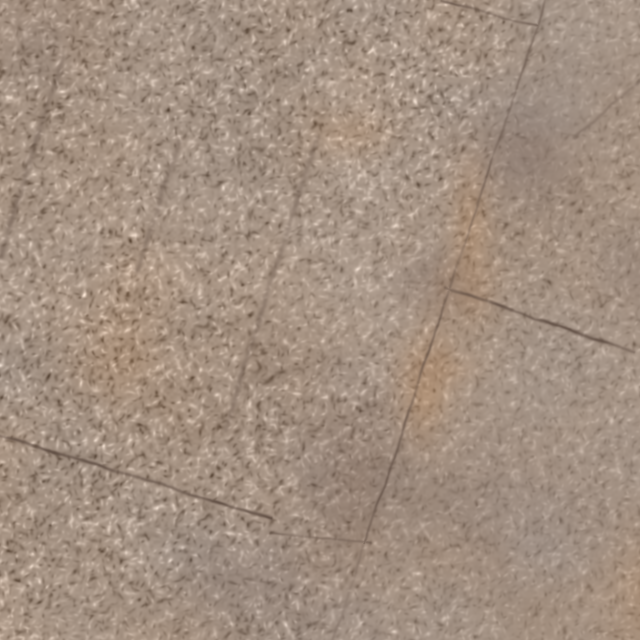
Write a three.js fragment shader that draws this texture.

```glsl
// Weathered stone paving: short light and dark flecks over a warm grey-brown
// base, softened by broad dirt and rust stains, and cut by slanted slab joints.
// Flecks are jittered oriented Gaussians; joints are wobbling line segments.
varying vec2 vUv;

const vec3 STONE = vec3(0.652, 0.580, 0.521);
const vec3 DIRT = vec3(-0.085, -0.080, -0.062);
const vec3 RUST = vec3(0.035, -0.010, -0.055);
const vec3 GROOVE = vec3(0.36, 0.29, 0.25);

float hash(vec2 p) {
  return fract(sin(dot(p, vec2(127.1, 311.7))) * 43758.5453);
}

float noise(vec2 p) {
  vec2 i = floor(p);
  vec2 f = fract(p);
  f = f * f * (3.0 - 2.0 * f);
  float low = mix(hash(i), hash(i + vec2(1.0, 0.0)), f.x);
  float high = mix(hash(i + vec2(0.0, 1.0)), hash(i + 1.0), f.x);
  return mix(low, high, f.y);
}

// Layered noise, centred on zero
float cloud(vec2 p) {
  float sum = 0.0;
  float gain = 0.5;
  for (int i = 0; i < 4; i++) {
    sum += gain * (noise(p) - 0.5);
    p = p * 2.03 + 17.3;
    gain *= 0.5;
  }
  return sum;
}

// Signed sum of short strokes, one per cell, each with its own direction
float flecks(vec2 p, float seed) {
  vec2 cell = floor(p);
  float sum = 0.0;
  for (int y = -1; y <= 1; y++) {
    for (int x = -1; x <= 1; x++) {
      vec2 id = cell + vec2(float(x), float(y));
      vec2 key = id + seed;
      vec2 d = p - id - vec2(hash(key), hash(key + 31.7));
      float angle = 0.9 + 2.6 * (hash(key + 57.1) - 0.5);
      vec2 along = vec2(cos(angle), sin(angle));
      vec2 q = vec2(dot(d, along), dot(d, vec2(-along.y, along.x)));
      q /= vec2(mix(0.32, 0.58, hash(key + 83.9)), 0.25);
      sum += (2.0 * hash(key + 11.3) - 1.0) * exp(-dot(q, q));
    }
  }
  return sum;
}

// Soft elliptical stain with a ragged outline
float stain(vec2 p, vec2 center, vec2 radius, float ragged) {
  vec2 q = (p - center) / radius;
  return exp(-dot(q, q) * (1.0 + 2.0 * ragged));
}

// Groove darkness along a segment, uneven in depth
float joint(vec2 p, vec2 a, vec2 b, float width, float depth) {
  vec2 ab = b - a;
  float t = clamp(dot(p - a, ab) / dot(ab, ab), 0.0, 1.0);
  float d = length(p - a - ab * t) / width;
  float wear = mix(0.45, 1.0, noise(p * 38.0 + a * 9.0));
  return depth * wear * exp(-d * d);
}

void main() {
  vec2 uv = vUv;
  float ragged = cloud(uv * 9.0);
  vec2 wobble = 0.007 * vec2(cloud(uv * 24.0), cloud(uv * 24.0 + 40.0));
  vec2 p = uv + wobble;

  // Broad dirt and rust
  float dirt = stain(uv, vec2(0.82, 0.76), vec2(0.10, 0.09), ragged);
  dirt += 0.8 * stain(uv, vec2(0.54, 0.26), vec2(0.10, 0.12), ragged);
  dirt += 0.6 * stain(uv, vec2(0.42, 0.09), vec2(0.13, 0.09), ragged);
  dirt += 0.6 * stain(uv, vec2(0.68, 0.56), vec2(0.06, 0.05), ragged);
  dirt += 0.5 * stain(uv, vec2(1.00, 0.57), vec2(0.09, 0.08), ragged);
  dirt += 0.5 * stain(uv, vec2(0.78, 0.20), vec2(0.20, 0.14), ragged);
  dirt += 0.4 * stain(uv, vec2(0.05, 0.95), vec2(0.09, 0.08), ragged);
  float rust = stain(uv, vec2(0.665, 0.39), vec2(0.04, 0.08), ragged);
  rust += 0.8 * stain(uv, vec2(0.735, 0.63), vec2(0.035, 0.13), ragged);
  rust += 0.5 * stain(uv, vec2(0.55, 0.79), vec2(0.07, 0.04), ragged);
  rust += 0.5 * stain(uv, vec2(0.20, 0.45), vec2(0.09, 0.12), ragged);
  rust += 0.6 * stain(uv, vec2(1.00, 0.08), vec2(0.05, 0.07), ragged);

  // Grain, calmer on the right-hand slabs and under dirt
  float rightSide = smoothstep(-0.06, 0.08, uv.x - 0.52 - 0.33 * uv.y);
  float strength = mix(1.0, 0.6, rightSide) * (1.0 - 0.5 * min(dirt, 1.0));
  strength *= 1.0 + 0.9 * cloud(uv * 6.0 + 5.0);
  vec2 warped = uv + wobble * 0.6;
  float grain = 0.150 * flecks(warped * 76.0, 3.0);
  grain += 0.130 * flecks(warped * 104.0 + 7.3, 41.0);
  grain += 0.045 * (noise(uv * 190.0) - 0.5);

  vec3 color = STONE + dirt * DIRT + rust * RUST + strength * grain;
  color += 0.065 * cloud(uv * 5.0 + 12.0);
  color += vec3(0.03, 0.0, -0.03) * cloud(uv * 7.0 + 60.0);

  // Long slanted joint, then cross joints
  float groove = joint(p, vec2(0.853, 1.0), vec2(0.703, 0.55), 0.0026, 0.50);
  groove = max(groove, joint(p, vec2(0.703, 0.55), vec2(0.570, 0.15), 0.0026, 0.60));
  groove = max(groove, joint(p, vec2(0.570, 0.15), vec2(0.520, 0.0), 0.0030, 0.30));
  groove = max(groove, joint(p, vec2(0.697, 0.551), vec2(0.99, 0.449), 0.0029, 0.85));
  groove = max(groove, joint(p, vec2(0.690, 1.0), vec2(0.838, 0.958), 0.0027, 0.65));
  groove = max(groove, joint(p, vec2(0.0, 0.32), vec2(0.423, 0.19), 0.0030, 0.85));
  groove = max(groove, joint(p, vec2(0.423, 0.168), vec2(0.58, 0.151), 0.0026, 0.45));

  // Faint worn cracks
  groove = max(groove, joint(p, vec2(0.495, 0.785), vec2(0.352, 0.33), 0.0048, 0.38));
  groove = max(groove, joint(p, vec2(0.280, 0.779), vec2(0.215, 0.577), 0.0048, 0.38));
  groove = max(groove, joint(p, vec2(0.098, 0.909), vec2(0.0, 0.60), 0.0055, 0.42));
  groove = max(groove, joint(p, vec2(1.0, 0.875), vec2(0.898, 0.785), 0.0035, 0.40));

  gl_FragColor = vec4(mix(color, GROOVE, groove), 1.0);
}
```
